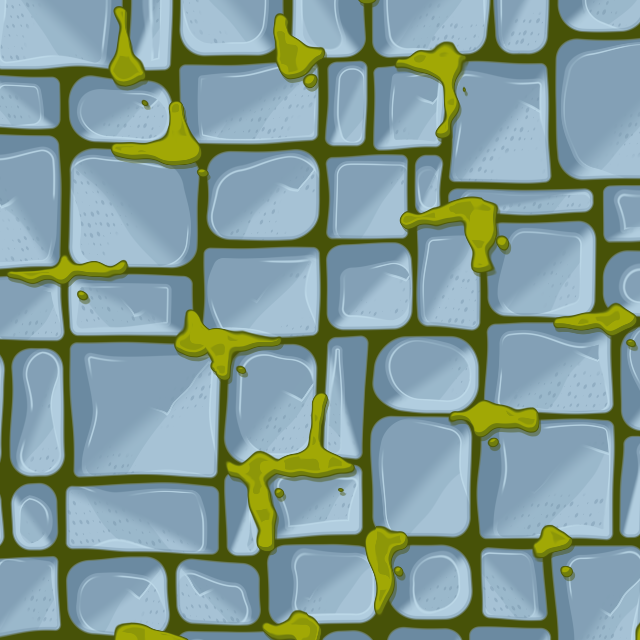
Reproduce this texture procedurally as a WebGL 1 fragment shader.

```glsl
precision highp float;
// Cartoon wall of irregular blue-grey stones with moss creeping along the joints.
uniform vec2 u_resolution;

const float CELLS = 6.6;
const vec3 MORTAR = vec3(0.28, 0.32, 0.03);
const vec3 RIM = vec3(0.41, 0.48, 0.39);
const vec3 FACE = vec3(0.65, 0.76, 0.835);
const vec3 BAND = vec3(0.605, 0.72, 0.795);
const vec3 SHADE = vec3(0.42, 0.54, 0.63);
const vec3 GLINT = vec3(0.75, 0.86, 0.92);
const vec3 MOSS = vec3(0.63, 0.66, 0.02);
const vec3 MOSS_DARK = vec3(0.44, 0.49, 0.05);
const vec3 MOSS_EDGE = vec3(0.30, 0.34, 0.03);

float hash(vec2 p) {
  return fract(sin(dot(p, vec2(127.1, 311.7))) * 43758.55);
}

float noise(vec2 p) {
  vec2 i = floor(p), f = fract(p);
  f = f * f * (3.0 - 2.0 * f);
  return mix(mix(hash(i), hash(i + vec2(1, 0)), f.x),
             mix(hash(i + vec2(0, 1)), hash(i + 1.0), f.x), f.y);
}

vec2 noise2(vec2 p) {
  return vec2(noise(p), noise(p + 37.3)) - 0.5;
}

float cover(float d, float w) {
  return 1.0 - smoothstep(-w, w, d);
}

float roundBox(vec2 p, vec2 b, float r) {
  vec2 q = abs(p) - b + r;
  return length(max(q, 0.0)) + min(max(q.x, q.y), 0.0) - r;
}

float smin(float a, float b, float k) {
  float h = max(k - abs(a - b), 0.0) / k;
  return min(a, b) - h * h * k * 0.25;
}

// Sideways shift of the joint through a grid vertex: vertical if even, else horizontal
float joint(vec2 v) {
  return (hash(v + 3.0) - 0.5) * 0.76;
}

// Low and high corners of the stone in a cell; neighbours interlock like a pinwheel
vec4 stoneBounds(vec2 cell) {
  float a = joint(cell), b = joint(cell + vec2(1, 0));
  float c = joint(cell + 1.0), d = joint(cell + vec2(0, 1));
  bool even = mod(cell.x + cell.y, 2.0) < 0.5;
  return vec4(cell, cell + 1.0) + (even ? vec4(a, b, c, d) : vec4(d, a, b, c));
}

// Tapered arm growing out of a
float arm(vec2 p, vec2 a, vec2 reach, float r) {
  float t = clamp(dot(p - a, reach) / (dot(reach, reach) + 0.0001), 0.0, 1.0);
  return length(p - a - t * reach) - r * mix(1.0, 0.55, t);
}

// Distance to moss: three arms from a T-shaped meeting of joints, plus a droplet
float mossDistance(vec2 p) {
  vec2 g = p * CELLS, base = floor(g);
  float lumps = 0.09 * (noise(g * 6.0) - 0.5);
  g += 0.12 * noise2(g * 3.5);
  float d = 9.0;
  for (int y = -2; y <= 3; y++) {
    for (int x = -2; x <= 3; x++) {
      vec2 v = base + vec2(x, y);
      if (mod(v.x + v.y, 2.0) > 0.5 || hash(v + 51.0) > 0.74) continue;
      float s = hash(v + 17.0) < 0.6 ? 1.0 : -1.0;
      vec2 at = v + vec2(joint(v), s + joint(v + vec2(0, s)));
      float r = mix(0.09, 0.14, hash(v + 8.0));
      float m = arm(g, at, vec2(-0.75 * hash(v + 21.0), 0), r);
      m = smin(m, arm(g, at, vec2(0.75 * hash(v + 22.0), 0), r), 0.12);
      m = smin(m, arm(g, at, vec2(0, -0.85 * s * hash(v + 23.0)), r), 0.12);
      m = min(m, length(g - at - vec2(0.2, -0.27)) - 0.05);
      d = min(d, m);
    }
  }
  return (d + lumps) / CELLS;
}

vec3 stoneColor(vec2 p, vec2 q, vec2 b, vec2 id, float px) {
  float style = hash(id + 5.0), round = hash(id + 9.0);
  float r = min(mix(0.010, 0.05, round * round), 0.8 * min(b.x, b.y));
  float edge = roundBox(q + 0.008 * noise2(p * 13.0 + id * 7.0), b, r);
  q.x *= hash(id + 13.0) < 0.25 ? -1.0 : 1.0;

  // Flat face with a diagonal band
  float slant = q.x * 0.78 - q.y * 0.62 + 0.02 * noise(p * 16.0 + id);
  float band = abs(slant - 0.05 * (style - 0.3)) - 0.027;
  vec3 col = mix(FACE, BAND, cover(band, px));

  // Tilted flecks
  vec2 f = vec2(q.x - 0.35 * q.y, q.y) * vec2(95.0, 62.0);
  vec2 fc = floor(f);
  vec2 fo = fract(f) - 0.5 - 0.4 * vec2(hash(fc + id), hash(fc - id)) + 0.2;
  float fleck = cover((length(fo) - 0.25 * hash(fc + 2.0 * id)) / 75.0, px);
  col = mix(col, SHADE, 0.35 * fleck * smoothstep(0.4, 0.55, noise(p * 15.0 + 4.0)));

  // Chipped zigzag facet on some stones
  float zig = abs(fract(q.x * 8.0 + style * 5.0) - 0.5) * 0.11;
  float chip = zig - q.y - 0.02 + 0.4 * q.x + 0.01 * noise(p * 40.0);
  float chipped = step(0.62, hash(id + 31.0));
  col = mix(col, SHADE, 0.5 * chipped * cover(chip, px));
  col = mix(col, GLINT, 0.75 * chipped * cover(abs(chip) - 0.0022, px));

  // Bevel: stepped shade above and beside, pale below
  vec2 inset = vec2(mix(0.010, 0.032, style), mix(0.026, 0.008, style));
  vec2 shift = 0.5 * (inset - 0.006) * vec2(1, -1);
  float bevel = roundBox(q - shift, b - 0.5 * (inset + 0.006), r)
              + 0.034 * (noise(p * 11.0 + id * 3.0) - 0.42);
  float dark = smoothstep(-0.25, 0.05, dot(q / b, vec2(-0.6, 0.6)));
  vec3 outer = mix(SHADE, mix(SHADE, FACE, 0.4), cover(bevel - 0.006, px));
  col = mix(mix(GLINT, FACE, 0.55), mix(col, outer, dark), max(dark, cover(bevel, px)));
  float line = cover(abs(bevel) - 0.0013, px);
  col = mix(col, GLINT, 0.8 * line * smoothstep(0.3, 0.6, noise(p * 18.0 + 9.0)));

  // Worn outer lip, then mortar
  col = mix(mix(col, SHADE, 0.35), col, cover(edge + 0.006, px));
  col = mix(RIM, col, cover(edge + 0.0018, px));
  return mix(MORTAR, col, cover(edge, px));
}

void main() {
  float size = min(u_resolution.x, u_resolution.y);
  float px = 0.75 / size;
  vec2 p = gl_FragCoord.xy / size;
  p += 0.012 * noise2(p * 7.0);

  // Find the stone that holds this point
  vec3 col = MORTAR;
  vec2 g = p * CELLS;
  for (int y = -1; y <= 1; y++) {
    for (int x = -1; x <= 1; x++) {
      vec2 cell = floor(g) + vec2(x, y);
      vec4 box = stoneBounds(cell);
      if (all(greaterThanEqual(g, box.xy)) && all(lessThan(g, box.zw))) {
        vec2 middle = 0.5 * (box.xy + box.zw) / CELLS;
        vec2 halfSize = 0.5 * (box.zw - box.xy) / CELLS - 0.0055;
        col = stoneColor(p, p - middle, halfSize, cell, px);
      }
    }
  }

  // Moss: cast shadow, dark outline, shaded underside, bright top
  vec2 drop = vec2(0.003, -0.006);
  float moss = mossDistance(p);
  col = mix(col, MORTAR, 0.45 * cover(mossDistance(p - drop), px));
  col = mix(col, MOSS_EDGE, cover(moss, px));
  col = mix(col, MOSS_DARK, cover(moss + 0.0016, px));
  float lit = max(mossDistance(p + drop) + 0.002, moss + 0.003);
  col = mix(col, MOSS, cover(lit, px));
  float patches = cover(0.62 - noise(p * 55.0), 0.03) * cover(lit + 0.004, px);
  gl_FragColor = vec4(mix(col, MOSS_DARK, 0.4 * patches), 1.0);
}
```
